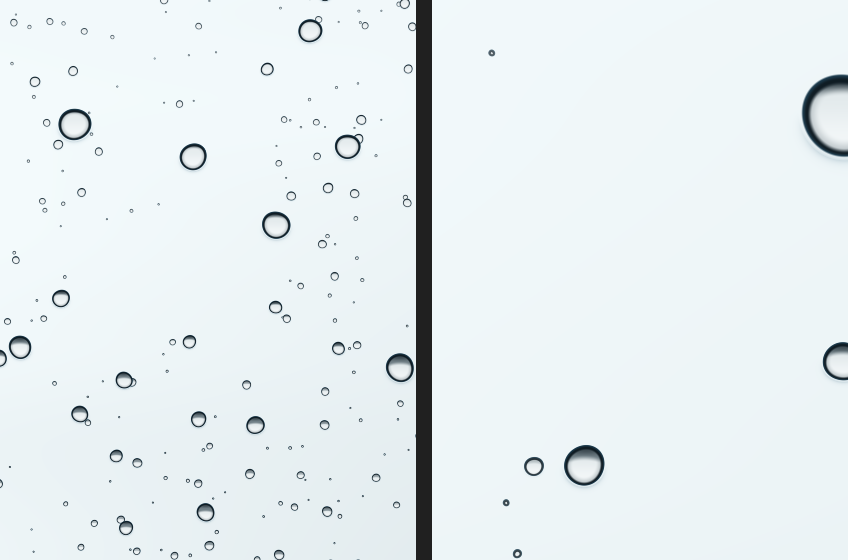
Left, the full canvas; right, a detail of the centre.
Give the GLSL for this texture, as a Shadertoy shader.

```glsl
// Clear water drops scattered on a pale, overcast window pane.
// Jittered grids, one per drop size, are painted from specks up to big drops;
// each drop is a near-round disc with a dark rim, a shaded cap and a bright belly.

const int LAYERS = 4;
// Per layer: cell size, chance of a drop, smallest and largest radius
const vec4 LAYER[LAYERS] = vec4[LAYERS](
    vec4(0.044, 0.25, 0.0018, 0.0046),
    vec4(0.072, 0.32, 0.0058, 0.0095),
    vec4(0.130, 0.30, 0.0115, 0.0165),
    vec4(0.230, 0.52, 0.0205, 0.0315));

const vec3 SKY_LIGHT = vec3(0.958, 0.985, 0.992);
const vec3 SKY_SHADE = vec3(0.862, 0.900, 0.912);
const vec3 RIM_DARK  = vec3(0.055, 0.105, 0.135);
const vec3 RIM_BLUE  = vec3(0.160, 0.350, 0.460);
const vec3 CAP_GREY  = vec3(0.400, 0.460, 0.490);
const vec3 BELLY     = vec3(0.965, 0.978, 0.982);
const float RIM_WIDTH = 0.18;     // share of the radius
const float MIN_RIM = 0.0015;     // in canvas heights
const float WOBBLE = 0.027;
const float TRAIL_FREQ = 9.0;
const float TRAIL_SLANT = 0.12;

vec3 hash3(vec2 p) {
    vec3 q = fract(p.xyx * vec3(0.1031, 0.1030, 0.0973));
    q += dot(q, q.yxz + 33.33);
    return fract((q.xxy + q.yzz) * q.zyx);
}

float valueNoise(vec2 p) {
    vec2 cell = floor(p), f = fract(p);
    f = f * f * (3.0 - 2.0 * f);
    float low  = mix(hash3(cell).x, hash3(cell + vec2(1, 0)).x, f.x);
    float high = mix(hash3(cell + vec2(0, 1)).x, hash3(cell + vec2(1, 1)).x, f.x);
    return mix(low, high, f.y);
}

// Overcast light with broad, flat cloud bands
vec3 skyColor(vec2 p) {
    float bands = valueNoise(p * vec2(1.6, 5.0) + 7.0);
    float shade = 0.55 * (1.0 - p.y) * p.x + 0.32 * bands + 0.08 * (1.0 - p.y);
    return mix(SKY_LIGHT, SKY_SHADE, clamp(shade, 0.0, 1.0));
}

// Paints one drop over base; q is the offset from its centre
vec3 paintDrop(vec3 base, vec3 sky, vec2 q, float radius, float height, vec3 rnd, float pixel) {
    float angle = atan(q.y, q.x);
    float wobble = cos(2.0 * angle + 6.28 * rnd.x) + 0.5 * cos(3.0 * angle + 6.28 * rnd.y);
    float depth = radius * (1.0 + WOBBLE * wobble) - length(q);
    float edge = max(0.6 * pixel, 0.03 * radius);
    float disc = smoothstep(-edge, edge, depth);

    // Lower drops carry a deeper cap, large drops a stronger rim
    vec2 unit = q / radius;
    float big = smoothstep(0.002, 0.012, radius);
    float strength = mix(mix(0.58, 0.92, 1.0 - height), 0.98, big);
    float horizon = mix(0.08, 0.72, smoothstep(0.1, 0.85, height));
    float cap = smoothstep(horizon - 0.10, horizon + 0.22, unit.y + 0.2 * unit.x * unit.x);
    float belly = smoothstep(0.5, -0.6, unit.y);

    vec3 color = mix(sky * 0.95, BELLY, 0.75 * belly);
    color = mix(color, mix(CAP_GREY, RIM_DARK, smoothstep(0.35, 0.9, unit.y)), 0.9 * cap * big);

    // Grey falloff just inside the rim
    float inner = smoothstep(0.45, 0.12, depth / radius);
    color = mix(color, CAP_GREY, 0.35 * inner * big);

    // Rim, heavier at the top and bluish along its outside
    float width = max(MIN_RIM, RIM_WIDTH * radius) * (1.0 + 0.25 * unit.y);
    float soft = max(0.7 * pixel, 0.06 * radius);
    float rim = 1.0 - smoothstep(width - soft, width + soft, depth);
    float outside = 1.0 - smoothstep(0.0, 0.6 * width, depth);
    color = mix(color, mix(RIM_DARK, RIM_BLUE, 0.55 * outside), rim * strength);

    // Faint light spilling below the drop
    float spill = exp(-abs(depth + 0.1 * radius) / (0.08 * radius)) * smoothstep(0.2, -1.0, unit.y);
    base = mix(base, RIM_BLUE, 0.16 * spill * big);
    return mix(base, color, disc);
}

// Paints the drops of one grid layer
vec3 paintLayer(vec3 color, vec3 sky, vec2 p, int index, float pixel) {
    vec4 layer = LAYER[index];
    float seed = 19.0 * float(index) + 3.0;
    float shift = 0.37 * float(index);
    vec2 grid = p / layer.x + shift;
    vec2 id = floor(grid);
    vec3 place = hash3(id + seed);
    vec3 form = hash3(id + seed + 71.0);

    // Small drops gather along steep trails
    vec2 middle = (id + 0.5 - shift) * layer.x;
    float lane = (middle.x - TRAIL_SLANT * middle.y) * TRAIL_FREQ;
    float trail = valueNoise(vec2(lane, 1.8 * middle.y) + 40.0);
    float gather = index == LAYERS - 1 ? 1.0 : mix(0.25, 1.75, smoothstep(0.2, 0.8, trail));
    if (place.z > layer.y * gather) return color;

    float radius = mix(layer.z, layer.w, form.z * form.z);
    float room = 1.0 - 2.5 * layer.w / layer.x;
    vec2 offset = (fract(grid) - 0.5 - (place.xy - 0.5) * room) * layer.x;
    return paintDrop(color, sky, offset, radius, p.y - offset.y, form, pixel);
}

void mainImage(out vec4 fragColor, in vec2 fragCoord) {
    float pixel = 1.0 / iResolution.y;
    vec2 p = fragCoord * pixel;
    vec3 sky = skyColor(p);
    vec3 color = sky;
    for (int i = 0; i < LAYERS; i++) color = paintLayer(color, sky, p, i, pixel);
    fragColor = vec4(color, 1.0);
}
```
